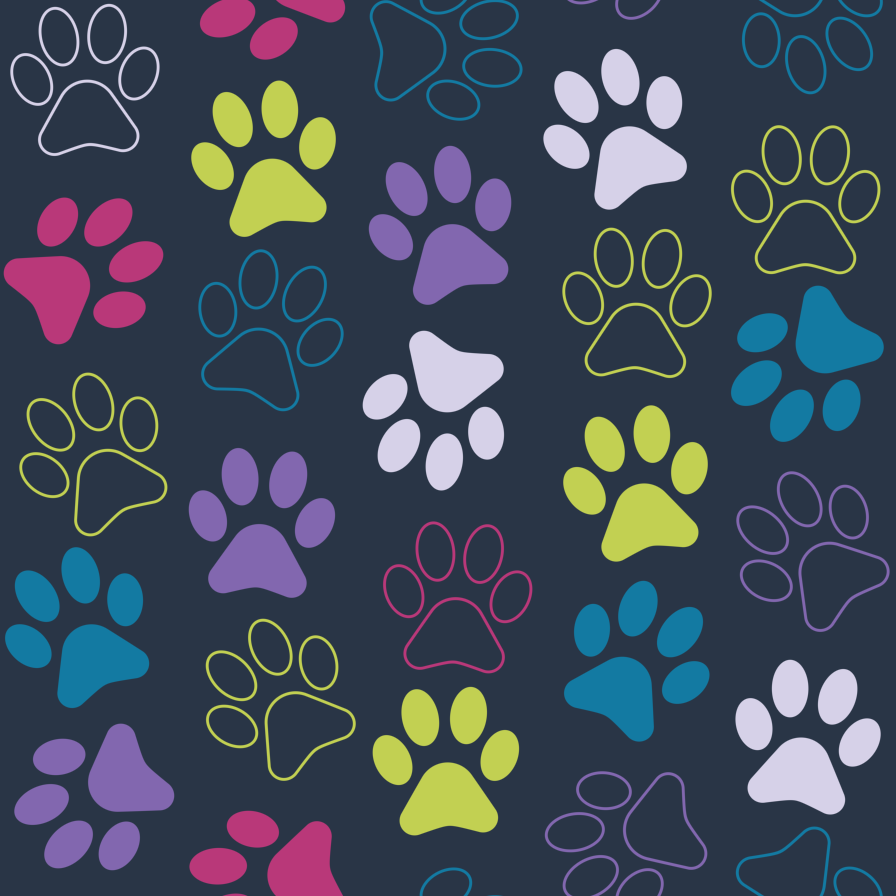
Write a WebGL 1 fragment shader that draws this pattern.

```glsl
precision highp float;
// Tiling pattern of scattered paw prints, filled and outlined, on dark slate.
uniform vec2 u_resolution;

#define GRID 5.0          // paws per side of the tile
#define STAGGER -0.4      // vertical shift per column, in cells (GRID * STAGGER is whole)
#define JITTER 0.13       // random offset range, in cells
#define PAW_SIZE 0.0868   // paw radius, in canvas units
#define LINE_WIDTH 0.0032 // outline thickness, in canvas units
#define SEED 17.0

const vec3 SLATE  = vec3(0.160, 0.208, 0.275);
const vec3 PURPLE = vec3(0.510, 0.405, 0.685);
const vec3 BLUE   = vec3(0.075, 0.480, 0.635);
const vec3 PINK   = vec3(0.725, 0.220, 0.475);
const vec3 LIME   = vec3(0.760, 0.815, 0.320);
const vec3 LILAC  = vec3(0.840, 0.820, 0.910);

vec3 hash3(vec2 p) {
  vec3 q = fract(p.xyx * vec3(0.1031, 0.1030, 0.0973));
  q += dot(q, q.yxz + 33.33);
  return fract((q.xxy + q.yzz) * q.zyx);
}

// Integer-valued modulo, safe against rounding
float wrap(float x) {
  return floor(mod(x + 0.5, GRID));
}

mat2 rotation(float a) {
  float c = cos(a), s = sin(a);
  return mat2(c, -s, s, c);
}

// Approximate distance to an ellipse whose top leans towards +x by tilt
float toe(vec2 p, vec2 centre, vec2 radii, float tilt) {
  vec2 q = rotation(-tilt) * (p - centre);
  float f = length(q / radii);
  float g = length(q / (radii * radii));
  return f * (f - 1.0) / max(g, 0.001);
}

// Distance to two circles joined by their common tangents
float roundCone(vec2 p, vec2 a, float ra, vec2 b, float rb) {
  float len = distance(a, b);
  vec2 axis = (b - a) / len;
  vec2 d = p - a;
  vec2 q = vec2(dot(d, axis), abs(d.x * axis.y - d.y * axis.x));
  float k = (ra - rb) / len;
  float h = clamp(q.x - q.y * k / sqrt(1.0 - k * k), 0.0, len);
  return length(q - vec2(h, 0.0)) - mix(ra, rb, h / len);
}

// Distance to an upright paw of roughly unit radius
float paw(vec2 p) {
  vec2 softMirror = vec2(sqrt(p.x * p.x + 0.008), p.y);
  float pad = roundCone(softMirror, vec2(0.0, -0.40), 0.39, vec2(0.45, -0.75), 0.19);
  p.x = abs(p.x);
  float inner = toe(p, vec2(0.31, 0.57), vec2(0.235, 0.37), 0.17);
  float outer = toe(p, vec2(0.69, 0.04), vec2(0.23, 0.34), 0.42);
  return min(pad, min(inner, outer));
}

// Colour and fill from two orthogonal Latin squares over the grid
vec3 pawColor(vec2 id, out bool filled) {
  float hue = wrap(id.y + 3.0 * id.x);
  float style = wrap(2.0 * id.y + 2.0 * id.x);
  filled = style < 2.5;
  if (hue < 0.5) return PURPLE;
  if (hue < 1.5) return BLUE;
  if (hue < 2.5) return LIME;
  // Pink and lilac are rarer: some give way to lime or blue outlines
  if (style > 3.5) return LIME;
  if (hue > 3.5) return LILAC;
  if (style < 0.5) {
    filled = false;
    return BLUE;
  }
  return PINK;
}

void main() {
  vec2 uv = gl_FragCoord.xy / u_resolution;
  float edge = 0.75 / min(u_resolution.x, u_resolution.y);
  vec2 grid = uv * GRID;
  vec3 color = SLATE;

  for (int i = -1; i <= 1; i++) {
    float column = floor(grid.x) + float(i);
    float columnId = wrap(column);
    float shift = STAGGER * columnId;
    for (int j = -1; j <= 1; j++) {
      float row = floor(grid.y - shift) + float(j);
      vec2 id = vec2(columnId, wrap(row));
      vec3 rnd = hash3(id + SEED);

      // Scattered position and a turn that favours upright paws
      vec2 centre = vec2(column, row + shift) + 0.5 + JITTER * (rnd.xy - 0.5);
      float turn = 2.0 * rnd.z - 1.0;
      vec2 p = rotation(3.14159 * turn * abs(turn)) * (grid - centre) / (GRID * PAW_SIZE);

      bool filled;
      vec3 tint = pawColor(id, filled);
      float d = paw(p) * PAW_SIZE;
      if (!filled) d = abs(d) - 0.5 * LINE_WIDTH;
      color = mix(color, tint, 1.0 - smoothstep(-edge, edge, d));
    }
  }
  gl_FragColor = vec4(color, 1.0);
}
```
